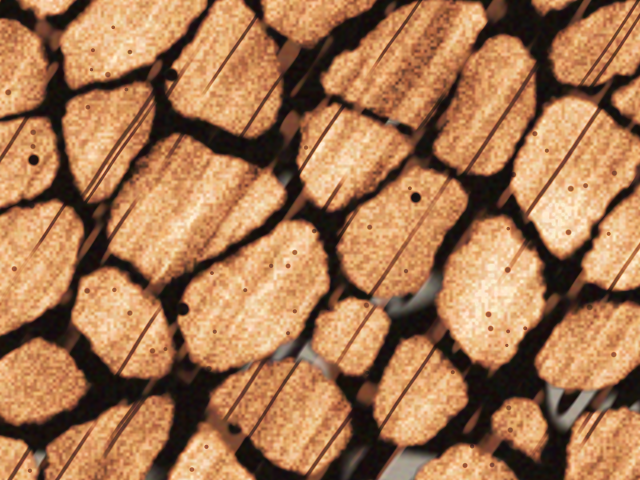
A Shadertoy shader for this texture:

```glsl
// Thin section of tightly packed tan mineral grains with black, uneven seams.
// A weighted Voronoi diagram shapes the grains; stretched noise draws their
// slanted cleavage, and one tone value is coloured by a dark-to-cream ramp.

const float GRAINS = 4.2;                  // grains per canvas height
const vec2 CLEAVAGE = vec2(0.56, 0.83);    // direction of the streaks
const vec3 PALE_MINERAL = vec3(0.80, 0.76, 0.70);

vec2 hash2(vec2 p) {
    vec3 q = fract(vec3(p.xyx) * vec3(0.1031, 0.1030, 0.0973));
    q += dot(q, q.yzx + 33.33);
    return fract((q.xx + q.yz) * q.zy);
}

float noise(vec2 p) {
    vec2 i = floor(p), f = fract(p);
    f = f * f * (3.0 - 2.0 * f);
    float low = mix(hash2(i).x, hash2(i + vec2(1, 0)).x, f.x);
    float high = mix(hash2(i + vec2(0, 1)).x, hash2(i + vec2(1, 1)).x, f.x);
    return mix(low, high, f.y);
}

vec2 noise2(vec2 p) {
    return vec2(noise(p), noise(p + 47.3)) - 0.5;
}

// Rotates into (across, along) the cleavage
vec2 toCleavage(vec2 p) {
    return vec2(dot(p, vec2(CLEAVAGE.y, -CLEAVAGE.x)), dot(p, CLEAVAGE));
}

// Grain centre in xy, size weight in z; some sites are left out
vec3 grainSite(vec2 cell) {
    vec2 size = hash2(cell + 91.7);
    float weight = size.y < 0.12 ? -9.0 : 0.28 * size.x;
    return vec3(cell + 0.12 + 0.76 * hash2(cell), weight);
}

// Returns the rounded distance to the seam and the grain centre
vec3 grainField(vec2 p) {
    vec2 base = floor(p);
    vec3 home = vec3(0);
    float best = 1e5;
    for (int k = 0; k < 25; k++) {
        vec3 site = grainSite(base + vec2(k % 5 - 2, k / 5 - 2));
        vec2 r = site.xy - p;
        float power = dot(r, r) - site.z;
        if (power < best) { best = power; home = site; }
    }
    float sum = 1e-9;
    for (int k = 0; k < 25; k++) {
        vec3 site = grainSite(base + vec2(k % 5 - 2, k / 5 - 2));
        vec2 r = site.xy - p;
        float gap = length(site.xy - home.xy);
        if (gap > 0.001 && site.z > -1.0)
            sum += exp(-11.0 * (dot(r, r) - site.z - best) / (2.0 * gap));
    }
    return vec3(-log(sum) / 11.0, home.xy);
}

// Scattered round pits, 1 inside
float pits(vec2 p, float frequency, float chance, float radius) {
    vec2 cell = floor(p * frequency);
    vec2 centre = 0.25 + 0.5 * hash2(cell + 13.1);
    vec2 pick = hash2(cell + 57.9);
    float r = radius * (0.6 + 0.5 * pick.y);
    float d = length(fract(p * frequency) - centre) / frequency;
    return step(pick.x, chance) * (1.0 - smoothstep(0.6 * r, 1.25 * r, d));
}

// Straight dark fractures through a grain
float fractures(float across, vec2 id, float along) {
    float dark = 0.0;
    for (int k = 0; k < 3; k++) {
        vec2 h = hash2(id * 37.0 + float(k) * 5.3);
        float width = 0.003 + 0.004 * h.y;
        float d = abs(across - 0.24 * (h.x - 0.5));
        float fade = smoothstep(0.25, 0.6, noise(vec2(along * 7.0, h.x * 90.0)));
        dark += step(0.45, h.y) * fade * (1.0 - smoothstep(0.3 * width, width, d));
    }
    return min(dark, 1.0);
}

vec3 ramp(float tone) {
    vec3 stops[8] = vec3[8](vec3(0.04, 0.03, 0.03), vec3(0.13, 0.09, 0.07),
        vec3(0.41, 0.24, 0.17), vec3(0.67, 0.38, 0.24), vec3(0.82, 0.54, 0.33),
        vec3(0.92, 0.69, 0.45), vec3(0.95, 0.80, 0.63), vec3(1.0, 0.92, 0.80));
    float t = clamp(tone + 1.0, 0.0, 6.99);
    int i = int(t);
    return mix(stops[i], stops[i + 1], fract(t));
}

void mainImage(out vec4 fragColor, in vec2 fragCoord) {
    vec2 p = fragCoord / iResolution.y + 3.0;
    vec2 warped = p + 0.055 * noise2(p * 5.0) + 0.014 * noise2(p * 24.0);

    // Grain shapes and seams of changing width
    vec2 stretch = vec2(4.6, 3.8);
    vec3 grain = grainField(toCleavage(warped) * stretch);
    vec2 id = hash2(floor(grain.yz * 64.0));
    float seam = mix(0.002, 0.018, smoothstep(0.3, 0.75, noise(p * 4.0 + 8.0)));
    float depth = grain.x / GRAINS - seam + 0.008 * (noise(p * 60.0) - 0.5);
    float fill = smoothstep(-0.004, 0.014, depth);

    // Streaks, blotches and fine speckle inside the grains
    vec2 c = toCleavage(p + 0.006 * noise2(p * 9.0));
    float streaks = 2.3 * (noise(c * vec2(30.0, 3.0) + id * 40.0) - 0.5)
                  + 1.7 * (noise(c * vec2(85.0, 7.0)) - 0.5);
    float speckle = 2.0 * (noise(p * 150.0) - 0.5);
    float tone = 3.9 + streaks * (0.5 + 0.8 * id.x) + speckle
               + 1.5 * (noise(p * 9.0) - 0.5) + 0.9 * (id.y - 0.5);
    tone -= 1.0 * exp(-max(depth, 0.0) / 0.014);

    // Fractures and pits
    float across = c.x - grain.y / stretch.x;
    tone = mix(tone, 0.5, 0.85 * fractures(across, id, c.y));
    tone = mix(tone, -0.3, pits(p, 4.0, 0.4, 0.018));
    tone = mix(tone, 1.0, 0.8 * pits(p, 24.0, 0.22 * id.y, 0.006));

    // Seams with brown flecks and a few pale slivers
    float flecks = 1.8 * smoothstep(0.6, 0.9, noise(c * vec2(45.0, 16.0)));
    vec3 color = ramp(mix(flecks - 0.5, tone, fill));
    float sliver = smoothstep(0.74, 0.84, noise(p * 5.0 + 21.0))
                 * smoothstep(0.4, 0.65, noise(c * vec2(40.0, 8.0) + 5.0));
    color = mix(color, PALE_MINERAL, 0.8 * sliver * (1.0 - fill));
    color += 0.06 * vec3(noise2(p * 120.0), noise(p * 130.0 + 9.0) - 0.5);
    fragColor = vec4(clamp(color, 0.0, 1.0), 1.0);
}
```
